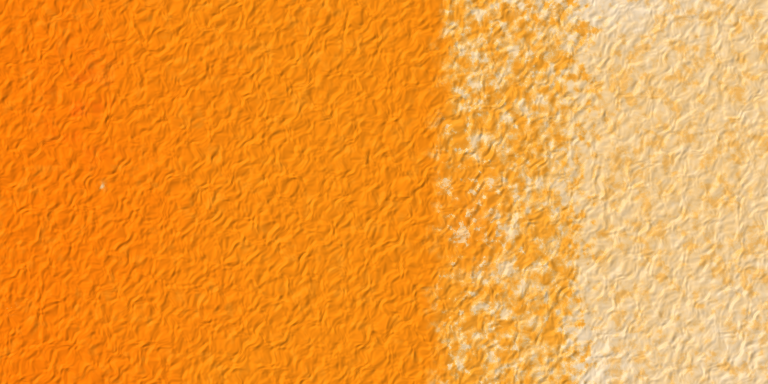
This texture is drawn by a WebGL 2 fragment shader. Its source:

```glsl
#version 300 es
precision highp float;
// Orange watercolour wash on rough paper, fading through dry brush to a pale tint.

uniform vec2 u_resolution;
out vec4 outColor;

// Pigments
const vec3 DEEP_ORANGE = vec3(0.975, 0.480, 0.045);
const vec3 WARM_ORANGE = vec3(0.955, 0.535, 0.075);
const vec3 OCHRE       = vec3(0.935, 0.620, 0.190);
const vec3 PALE_TINT   = vec3(0.945, 0.755, 0.470);
const vec3 BARE_PAPER  = vec3(0.940, 0.840, 0.700);
const vec3 RED_STAIN   = vec3(1.000, 0.390, 0.060);

// Layout, in canvas heights (x runs from 0 to 2 on a 2:1 canvas)
const float BRUSH_EDGE = 1.145;
const float TINT_EDGE  = 1.500;
const float EDGE_WOBBLE = 0.050;

// Paper surface
const float GRAIN_SCALE   = 58.0;
const float GRAIN_LEAN    = 0.28;
const float GRAIN_STRETCH = 0.80;
const float GRAIN_WARP    = 0.020;
const float RELIEF_STEP   = 0.0060;
const float RELIEF_GAIN   = 0.62;
const vec2  LIGHT_DIR     = vec2(-0.80, 0.60);

float hash(vec2 cell) {
    uvec2 q = uvec2(ivec2(cell) + 4096) * uvec2(1597u, 3812u);
    uint n = (q.x ^ (q.y >> 1u)) * 747796u + q.y * 2891u;
    n = (n ^ (n >> 15u)) * 277803u;
    n = (n ^ (n >> 13u)) * 668265u;
    return float((n ^ (n >> 16u)) & 65535u) / 65535.0;
}

float noise(vec2 p) {
    vec2 i = floor(p), f = fract(p);
    f = f * f * (3.0 - 2.0 * f);
    vec2 k = vec2(1.0, 0.0);
    return mix(mix(hash(i), hash(i + k.xy), f.x),
               mix(hash(i + k.yx), hash(i + k.xx), f.x), f.y);
}

float fbm(vec2 p) {
    float sum = 0.0, weight = 0.5;
    for (int i = 0; i < 4; i++) {
        sum += weight * noise(p);
        p = mat2(1.6, 1.2, -1.2, 1.6) * p + 17.3;
        weight *= 0.5;
    }
    return sum / 0.9375;
}

// Height of the paper: short leaning wrinkles with finer tooth on top
float paperHeight(vec2 p) {
    vec2 warp = vec2(noise(p * 34.0 + 5.0), noise(p * 34.0 + 61.0)) - 0.5;
    vec2 q = p + GRAIN_WARP * warp;
    q = vec2(q.x - GRAIN_LEAN * q.y, GRAIN_STRETCH * q.y) * GRAIN_SCALE;
    vec2 turned = mat2(0.8, 0.6, -0.6, 0.8) * q;
    return 0.50 * noise(q) + 0.36 * noise(turned * 1.7 + 31.0) + 0.14 * noise(q * 3.1 + 73.0);
}

// Soft elliptical patch
float patchMask(vec2 p, vec2 centre, vec2 radius) {
    vec2 d = (p - centre) / radius;
    return exp(-dot(d, d));
}

void main() {
    vec2 p = gl_FragCoord.xy / u_resolution.y;
    float height = paperHeight(p);
    float slope = height - paperHeight(p + LIGHT_DIR * RELIEF_STEP);
    float cloud = fbm(p * 5.0 + 9.0);
    float mottle = fbm(p * 25.0 + 40.0);
    float tooth = fbm(p * 64.0 + 80.0);

    // Solid wash, redder at the left
    vec3 wash = mix(DEEP_ORANGE, WARM_ORANGE, smoothstep(0.0, 0.85, p.x + 0.4 * (cloud - 0.5)));
    float stain = patchMask(p, vec2(0.21, 0.73), vec2(0.09, 0.14));
    wash = mix(wash, RED_STAIN, 0.5 * stain * smoothstep(0.35, 0.7, mottle));
    wash = mix(wash, OCHRE, 0.28 * smoothstep(0.50, 0.78, 0.5 * (mottle + tooth)));

    // Wash edge and dry brush band
    float wobble = EDGE_WOBBLE * (cloud - 0.5) + 0.06 * (mottle - 0.5);
    float brush = smoothstep(-0.035, 0.035, p.x - BRUSH_EDGE + wobble);
    float across = smoothstep(BRUSH_EDGE, TINT_EDGE, p.x);
    vec3 band = mix(WARM_ORANGE, OCHRE, 0.75 + 0.25 * across);
    float thin = 0.5 * (mottle + tooth) + 0.05 * across;
    band = mix(band, PALE_TINT, 0.85 * smoothstep(0.40, 0.66, thin));
    float warmPool = patchMask(p, vec2(1.20, 0.42), vec2(0.10, 0.14));
    band = mix(band, WARM_ORANGE, 0.7 * warmPool);
    float flecks = smoothstep(0.55, 0.70, 0.65 * tooth + 0.30 * mottle + 0.05 * cloud);
    vec3 color = mix(wash, mix(band, BARE_PAPER, 0.65 * flecks), brush);

    // Pale tint, with worn patches near the top and bottom
    float tint = smoothstep(-0.035, 0.045, p.x - TINT_EDGE + wobble + 0.12 * (tooth - 0.5));
    float worn = patchMask(p, vec2(1.60, 1.02), vec2(0.27, 0.13))
               + patchMask(p, vec2(1.55, 0.04), vec2(0.13, 0.15))
               + 0.6 * patchMask(p, vec2(1.95, 0.05), vec2(0.18, 0.25));
    float paper = 0.28 + 0.55 * worn + 0.5 * (mottle - 0.5) + 0.9 * (tooth - 0.5);
    vec3 pale = mix(PALE_TINT, BARE_PAPER, clamp(paper, 0.0, 1.0));
    pale = mix(pale, OCHRE, 0.35 * smoothstep(0.50, 0.28, 0.5 * (mottle + tooth)));
    color = mix(color, pale, tint);
    float topWear = patchMask(p, vec2(1.43, 1.0), vec2(0.10, 0.05));
    color = mix(color, BARE_PAPER, 0.7 * topWear * smoothstep(0.35, 0.6, tooth));

    // Two small scuffs in the wash
    float scuff = patchMask(p, vec2(0.025, 0.20), vec2(0.013))
                + patchMask(p, vec2(0.265, 0.515), vec2(0.010));
    color = mix(color, BARE_PAPER, 0.8 * scuff * smoothstep(0.3, 0.6, tooth));

    // Light raking over the paper, weaker on the pale side
    float gain = RELIEF_GAIN * mix(1.0, 0.72, tint);
    float shade = clamp(gain * slope, -0.30, 0.08);
    color *= 1.0 + shade + 0.06 * (height - 0.5);
    color += vec3(0.01, 0.035, 0.03) * smoothstep(0.06, 0.30, slope);
    outColor = vec4(clamp(color, 0.0, 1.0), 1.0);
}
```
